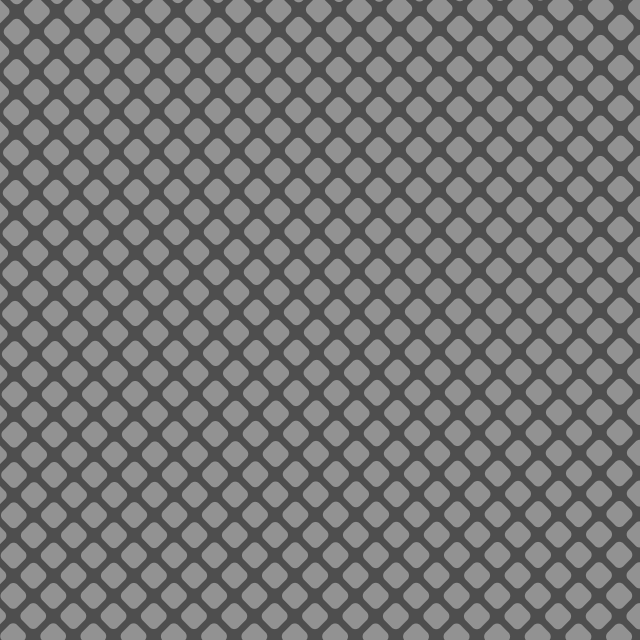
Reproduce this pattern procedurally as a Shadertoy shader.

```glsl
// Staggered light grey rounded diamonds on a dark grey, slightly skewed lattice.

const vec3 GROUND_COLOR = vec3(0.306);
const vec3 DIAMOND_COLOR = vec3(0.571);

// Lattice span, measured from the top left, in canvas units
const vec2 SPAN_ORIGIN = vec2(0.0234, 0.0460);
const vec2 SPAN_SIZE = vec2(0.9450, 0.8830);

// First column at top and bottom; first row at left and right
const vec2 FIRST_COLUMN = vec2(0.0260, 0.0208);
const vec2 FIRST_ROW = vec2(0.0495, 0.0430);

// Pitch of columns at top and bottom; pitch of rows at left and right
const vec2 COLUMN_PITCH = vec2(0.06293, 0.06311);
const vec2 ROW_PITCH = vec2(0.06297, 0.06342);
const vec2 BOW = vec2(0.0018, 0.0018);   // gentle sag inside the span

// Diamond size, as fractions of the diagonal cell
const float HALF_SIDE = 0.379;
const float CORNER_RADIUS = 0.204;

float roundedBox(vec2 p, float halfSide, float radius) {
    vec2 q = abs(p) - halfSide + radius;
    return length(max(q, 0.0)) + min(max(q.x, q.y), 0.0) - radius;
}

// Canvas position to column and row, with uneven pitch and a slight bow
vec2 latticeCoord(vec2 p) {
    vec2 s = (p - SPAN_ORIGIN) / SPAN_SIZE;
    vec2 arch = 4.0 * s * (1.0 - s);
    p += BOW * arch * clamp(s.yx, 0.0, 1.0);
    vec2 first = vec2(mix(FIRST_COLUMN.x, FIRST_COLUMN.y, s.y),
                      mix(FIRST_ROW.x, FIRST_ROW.y, s.x));
    vec2 pitch = vec2(mix(COLUMN_PITCH.x, COLUMN_PITCH.y, s.y),
                      mix(ROW_PITCH.x, ROW_PITCH.y, s.x));
    return (p - first) / pitch;
}

void mainImage(out vec4 fragColor, in vec2 fragCoord) {
    vec2 canvas = fragCoord / iResolution.y;
    vec2 lattice = latticeCoord(vec2(canvas.x, 1.0 - canvas.y));

    // Diagonal axes turn the staggered rows into one square grid
    vec2 diagonal = vec2(lattice.x + lattice.y, lattice.x - lattice.y);
    vec2 local = fract(diagonal + 0.5) - 0.5;

    float dist = roundedBox(local, HALF_SIDE, CORNER_RADIUS);
    float pixel = sqrt(2.0) / (COLUMN_PITCH.x * iResolution.y);
    float coverage = clamp(0.5 - dist / pixel, 0.0, 1.0);

    fragColor = vec4(mix(GROUND_COLOR, DIAMOND_COLOR, coverage), 1.0);
}
```
